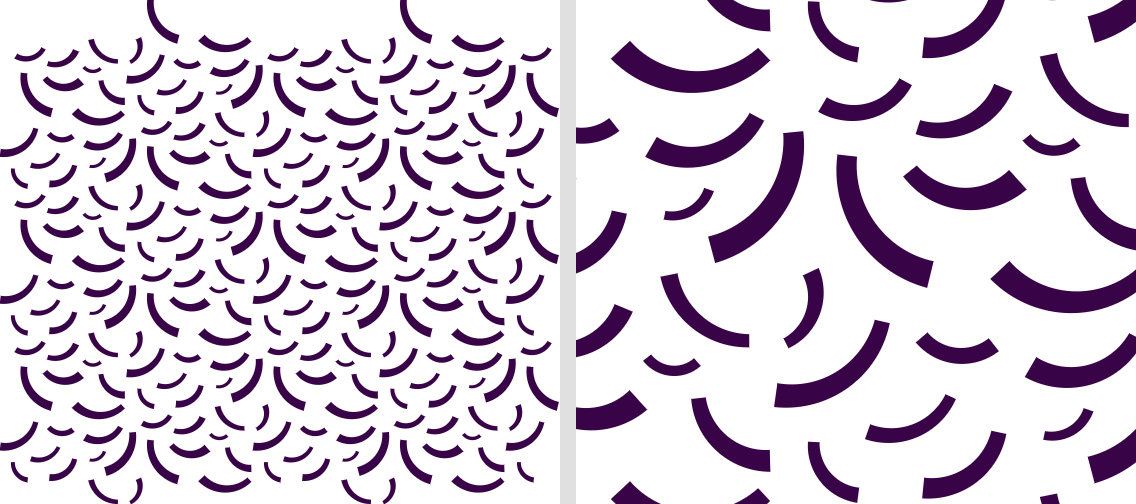
Left: the whole. Right: its middle third, enlarged.
Reproduce this pattern procedurally as a WebGL 1 fragment shader.

```glsl
precision highp float;
// Purple crescent strokes on white: seventeen tapered circular arcs form a
// motif repeated on a half-drop lattice. Each arc is an exact band distance,
// folded onto its nearest copies, and only whole copies inside the sheet stay.

uniform vec2 u_resolution;

const vec2 SHEET = vec2(768.0, 690.0);   // design units, y pointing down
const vec2 PERIOD = vec2(347.0, 201.0);

// Band bulging by sag below its chord; width runs from widths.x to widths.y.
float arcBand(vec2 q, vec2 chord, float sag, vec2 widths) {
  float halfChord = 0.5 * length(chord);
  vec2 along = normalize(chord);
  vec2 bulge = vec2(-along.y, along.x);
  float radius = (halfChord * halfChord + sag * sag) / (2.0 * sag);
  vec2 local = vec2(dot(q, along), dot(q, bulge) - sag + radius);
  float angle = atan(local.x, local.y);
  float halfAngle = asin(halfChord / radius);
  float t = clamp(0.5 + 0.5 * angle / halfAngle, 0.0, 1.0);
  float side = abs(length(local) - radius) - 0.5 * mix(widths.x, widths.y, t);
  float tip = (abs(angle) - halfAngle) * radius;
  return max(side, tip);
}

// ends = left end, right end of the topmost copy; shape = sag, two widths.
float stroke(vec2 p, vec4 ends, vec3 shape) {
  vec2 chord = ends.zw - ends.xy;
  vec2 middle = 0.5 * (ends.xy + ends.zw);
  float d = 1000.0;
  for (int i = 0; i < 2; i++) {
    vec2 start = middle + 0.5 * PERIOD * float(i);
    vec2 center = start + PERIOD * floor((p - start) / PERIOD + 0.5);
    float top = center.y - 0.5 * abs(chord.y);
    // Copies that would cross the border of the sheet are left out.
    bool kept = center.x > 15.0 && center.x < 750.0
             && center.y > middle.y - 1.0 && top < 662.0;
    if (kept) d = min(d, arcBand(p - center, chord, shape.x, shape.yz));
  }
  return d;
}

float motif(vec2 p) {
  // Large sweeping strokes
  float d = stroke(p, vec4(206.5, -0.5, 244.5, 53.8), vec3(12.5, 9.0, 12.5));
  d = min(d, stroke(p, vec4(276.3, 51.7, 342.0, 53.7), vec3(13.7, 12.0, 8.0)));
  d = min(d, stroke(p, vec4(318.0, 143.0, 355.3, 89.3), vec3(12.0, 12.5, 9.2)));
  d = min(d, stroke(p, vec4(173.8, 108.8, 222.5, 75.2), vec3(11.5, 11.0, 7.0)));

  // Medium strokes
  d = min(d, stroke(p, vec4(61.7, 107.0, 111.0, 111.0), vec3(10.7, 8.0, 12.0)));
  d = min(d, stroke(p, vec4(290.3, 96.0, 338.7, 82.3), vec3(10.7, 10.5, 7.5)));
  d = min(d, stroke(p, vec4(138.5, 110.2, 171.2, 138.8), vec3(8.5, 6.7, 10.0)));
  d = min(d, stroke(p, vec4(125.0, 54.0, 161.7, 84.0), vec3(8.5, 8.0, 6.0)));
  d = min(d, stroke(p, vec4(241.2, 151.2, 275.8, 125.8), vec3(8.2, 9.5, 7.0)));
  d = min(d, stroke(p, vec4(65.3, 87.0, 104.3, 69.0), vec3(8.4, 6.7, 9.0)));
  d = min(d, stroke(p, vec4(21.7, 76.7, 59.7, 66.3), vec3(8.4, 7.7, 6.5)));
  d = min(d, stroke(p, vec4(215.8, 125.5, 253.8, 109.5), vec3(8.0, 7.2, 5.2)));

  // Small strokes
  d = min(d, stroke(p, vec4(178.5, 85.2, 189.8, 52.5), vec3(7.0, 5.0, 8.0)));
  d = min(d, stroke(p, vec4(240.5, 82.5, 273.5, 85.8), vec3(6.7, 7.0, 7.5)));
  d = min(d, stroke(p, vec4(191.2, 130.2, 211.5, 154.5), vec3(6.2, 5.3, 7.0)));
  d = min(d, stroke(p, vec4(115.0, 91.7, 138.0, 93.7), vec3(5.0, 4.7, 4.7)));
  d = min(d, stroke(p, vec4(296.5, 127.2, 316.8, 115.5), vec3(4.4, 4.0, 4.7)));
  return d;
}

void main() {
  vec2 uv = gl_FragCoord.xy / u_resolution;
  vec2 p = vec2(uv.x, 1.0 - uv.y) * SHEET;
  float pixel = SHEET.x / u_resolution.x;
  float ink = clamp(0.5 - motif(p) / pixel, 0.0, 1.0);
  gl_FragColor = vec4(mix(vec3(1.0), vec3(0.22, 0.01, 0.28), ink), 1.0);
}
```
